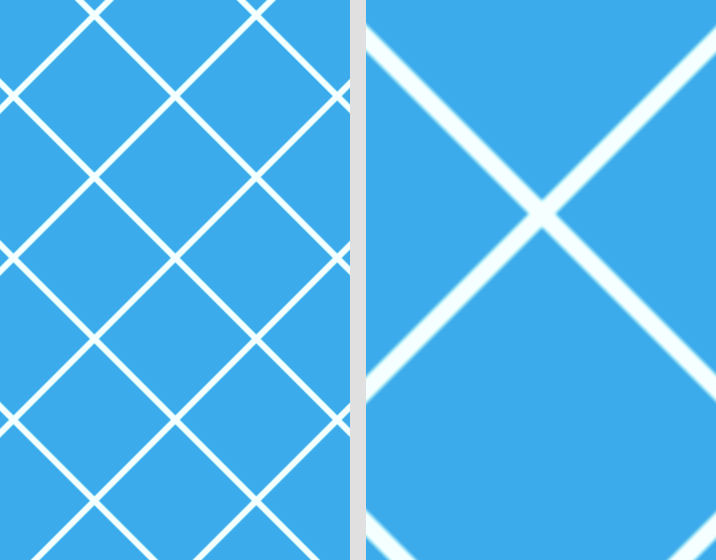
Left: the whole. Right: its middle third, enlarged.
Give the GLSL for this pattern, as a Shadertoy shader.

```glsl
// Diagonal lattice of pale lines over flat sky blue.
// Coordinates are rotated to run along both diagonals and folded into one
// period, so each line family is a single distance; coverages are then united.

// Distance from each point to the nearest line of both diagonal families.
vec2 latticeDistance(vec2 p, float period) {
    vec2 diagonal = vec2(p.x + p.y, p.x - p.y) / period;
    vec2 folded = abs(fract(diagonal + 0.5) - 0.5);
    return folded * period * inversesqrt(2.0);
}

void mainImage(out vec4 fragColor, in vec2 fragCoord) {
    // Canvas width is one unit; a crossing sits at the chosen anchor.
    vec2 p = fragCoord / iResolution.x - vec2(0.501, 0.863);
    vec2 dist = latticeDistance(p, 0.4625);

    // Soft-edged lines, joined with slightly filled corners at crossings.
    float halfWidth = 0.0088;
    float softness = max(0.0034, 0.75 / iResolution.x);
    vec2 line = 1.0 - smoothstep(halfWidth - softness, halfWidth + softness, dist);
    float cover = 1.0 - (1.0 - line.x) * (1.0 - line.y);

    // Blend to near white, with a faint cyan lift along the edges.
    vec3 color = mix(vec3(0.23, 0.67, 0.92), vec3(0.965, 1.0, 1.0), cover);
    color.g += 0.25 * cover * cover * (1.0 - cover);
    fragColor = vec4(color, 1.0);
}
```
